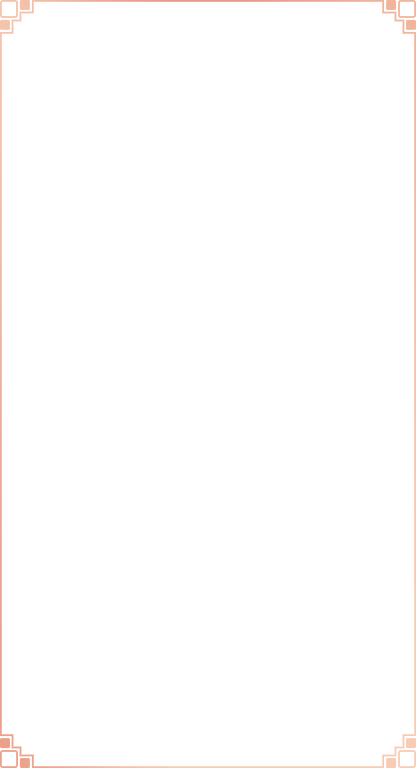
Write a Shadertoy shader that draws this background.

```glsl
// A thin peach frame on white with stepped corners, each holding one
// outlined and two filled rounded squares. One corner is built from distance
// functions and mirrored to all four; a smooth tone field colours the lines.

// Signed distance to a rounded square.
float roundedSquare(vec2 p, vec2 center, float halfSide, float radius) {
    vec2 q = abs(p - center) - halfSide + radius;
    return length(max(q, 0.0)) + min(max(q.x, q.y), 0.0) - radius;
}

// Signed distance to the quadrant beyond a corner point.
float quadrant(vec2 p, vec2 corner) {
    vec2 q = corner - p;
    return max(q.x, q.y);
}

// Staircase outline: the edge of a union of quadrants.
float steppedFrame(vec2 p) {
    float outer = min(quadrant(p, vec2(0.9, 33.0)), quadrant(p, vec2(33.0, 0.9)));
    float inner = min(quadrant(p, vec2(12.6, 20.6)), quadrant(p, vec2(20.6, 12.6)));
    return abs(min(outer, inner)) - 0.9;
}

// Peach tone: blended between corners, with a darker middle on the top edge.
vec3 frameColor(vec2 uv) {
    float bottomTone = mix(0.88, 0.15, smoothstep(0.0, 0.45, uv.x));
    float topTone = mix(0.28, 0.55, uv.x);
    float tone = mix(bottomTone, topTone, smoothstep(0.1, 1.0, uv.y));
    float topGlow = smoothstep(0.5, 0.05, abs(uv.x - 0.5)) * smoothstep(0.97, 1.0, uv.y);
    tone = mix(tone, 1.0, topGlow);
    return mix(vec3(0.98, 0.83, 0.74), vec3(0.92, 0.60, 0.51), tone);
}

void mainImage(out vec4 fragColor, in vec2 fragCoord) {
    // Canvas is 418 units wide; fold all corners onto one.
    vec2 uv = fragCoord / iResolution.xy;
    vec2 canvas = vec2(418.0, 418.0 * iResolution.y / iResolution.x);
    vec2 p = min(uv, 1.0 - uv) * canvas;
    float pixel = 418.0 / iResolution.x;

    // Frame, outlined square and the pair of filled squares.
    float d = steppedFrame(p);
    d = min(d, abs(roundedSquare(p, vec2(9.0), 8.1, 1.8)) - 0.9);
    vec2 sorted = vec2(max(p.x, p.y), min(p.x, p.y));
    d = min(d, roundedSquare(sorted, vec2(25.0, 5.0), 5.0, 1.5));

    float coverage = clamp(0.5 - d / pixel, 0.0, 1.0);
    fragColor = vec4(mix(vec3(1.0), frameColor(uv), coverage), 1.0);
}
```
